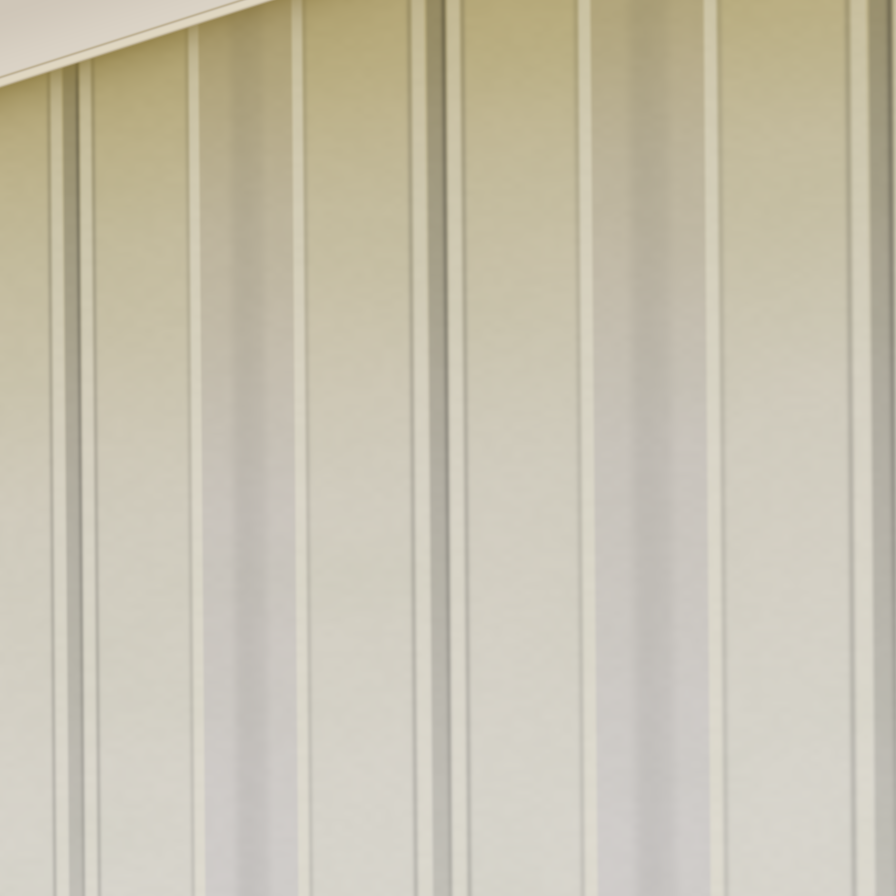
Write a Shadertoy shader that draws this texture.

```glsl
// Cream ribbed metal wall in mild perspective, shaded by a sloping eave at the top left.

const float SOFT = 0.006;                       // edge softness in rib units
const vec3 WALL_LOW  = vec3(0.840, 0.830, 0.795);
const vec3 WALL_MID  = vec3(0.815, 0.797, 0.742);
const vec3 WALL_HIGH = vec3(0.765, 0.732, 0.610);
const vec3 WALL_TOP  = vec3(0.725, 0.675, 0.490);
const vec3 HIGHLIGHT = vec3(0.890, 0.875, 0.820);
const vec3 SHADOW    = vec3(0.500, 0.420, 0.180);
const vec3 EAVE_FAR  = vec3(0.810, 0.775, 0.720);
const vec3 EAVE_NEAR = vec3(0.860, 0.830, 0.780);
const vec3 EAVE_LIP  = vec3(0.880, 0.845, 0.760);
const vec3 EAVE_SEAM = vec3(0.640, 0.570, 0.400);

float hash(vec2 p) {
    vec3 q = fract(p.xyx * 0.1031);
    q += dot(q, q.yzx + 33.33);
    return fract((q.x + q.y) * q.z);
}

float noise(vec2 p) {
    vec2 i = floor(p), f = fract(p);
    f = f * f * (3.0 - 2.0 * f);
    return mix(mix(hash(i), hash(i + vec2(1, 0)), f.x),
               mix(hash(i + vec2(0, 1)), hash(i + vec2(1, 1)), f.x), f.y);
}

// Soft-edged interval from a to b
float band(float x, float a, float b, float soft) {
    return smoothstep(a - soft, a + soft, x) * (1.0 - smoothstep(b - soft, b + soft, x));
}

// Soft line centred on c
float line(float x, float c, float width) {
    float d = (x - c) / width;
    return exp(-d * d);
}

// Horizontal position to rib count: one unit per groove, widening to the right
float ribCoord(vec2 p) {
    float x = p.x + 0.008 * (p.y - 0.5);
    return (x - 0.082) / (0.3645 + 0.0887 * x);
}

// Vertical fade from pale grey to warm olive
vec3 wallTone(vec2 p) {
    float t = p.y + 0.15 * (0.5 - p.x);
    vec3 col = mix(WALL_LOW, WALL_MID, smoothstep(0.0, 0.55, t));
    col = mix(col, WALL_HIGH, smoothstep(0.42, 0.86, t));
    return mix(col, WALL_TOP, smoothstep(0.76, 1.02, t));
}

// Profile of one rib, mirrored about its groove
vec3 ribs(vec3 base, float u, float height) {
    float side = fract(u + 0.5) - 0.5;
    float d = abs(side);
    vec3 col = base;

    // Recessed channel with a darker stripe down its centre
    float recess = smoothstep(0.372 - SOFT, 0.372 + SOFT, d);
    col *= mix(vec3(1), vec3(0.965, 0.962, 0.990), recess);
    float centre = fract(u) - 0.505;
    col *= 1.0 - 0.035 * band(centre, -0.045, 0.045, 0.018);
    col *= 1.0 - 0.020 * line(centre, -0.01, 0.035);

    // Raised lips beside the channel and the groove
    col = mix(col, HIGHLIGHT, 0.48 * band(d, 0.344, 0.372, SOFT));
    col = mix(col, HIGHLIGHT, 0.34 * band(d, 0.028, 0.060, SOFT));

    // Fine creases bordering the flat panels
    col *= 1.0 - 0.120 * line(d, 0.067, 0.007);
    col *= 1.0 - 0.075 * line(d, 0.338, 0.007);

    // Deep groove, darker towards the top and along its right edge
    float groove = band(side, -0.023, 0.023, SOFT);
    col *= 1.0 - mix(0.10, 0.19, height) * groove;
    col *= 1.0 - mix(0.07, 0.24, height) * line(side, 0.020, 0.007);
    return col;
}

// Underside of the roof; e is the distance above its lower edge
vec3 eave(float e) {
    vec3 col = mix(EAVE_NEAR, EAVE_FAR, smoothstep(0.0, 0.09, e));
    col = mix(col, EAVE_LIP, band(e, 0.002, 0.009, 0.0015));
    return mix(col, EAVE_SEAM, 0.5 * line(e, 0.011, 0.0015) + 0.6 * line(e, 0.0, 0.002));
}

void mainImage(out vec4 fragColor, in vec2 fragCoord) {
    vec2 p = fragCoord / iResolution.xy;
    float u = ribCoord(p);
    float e = (p.y - 0.902 - 0.32 * p.x) / 1.05;

    vec3 col = ribs(wallTone(p), u, p.y);

    // Shadow cast by the eave
    float below = max(-e, 0.0);
    col = mix(col, SHADOW, 0.50 * exp(-below / 0.022) + 0.10 * exp(-below / 0.09));

    // Faint blotches and grain in the paint
    float blotch = noise(p * vec2(9.0, 14.0)) - 0.5;
    float grain = noise(p * vec2(90.0, 130.0)) - 0.5;
    col += blotch * vec3(0.010, 0.006, 0.012) + grain * 0.010;

    col = mix(col, eave(e), smoothstep(-0.0015, 0.0015, e));
    fragColor = vec4(clamp(col, 0.0, 1.0), 1.0);
}
```
